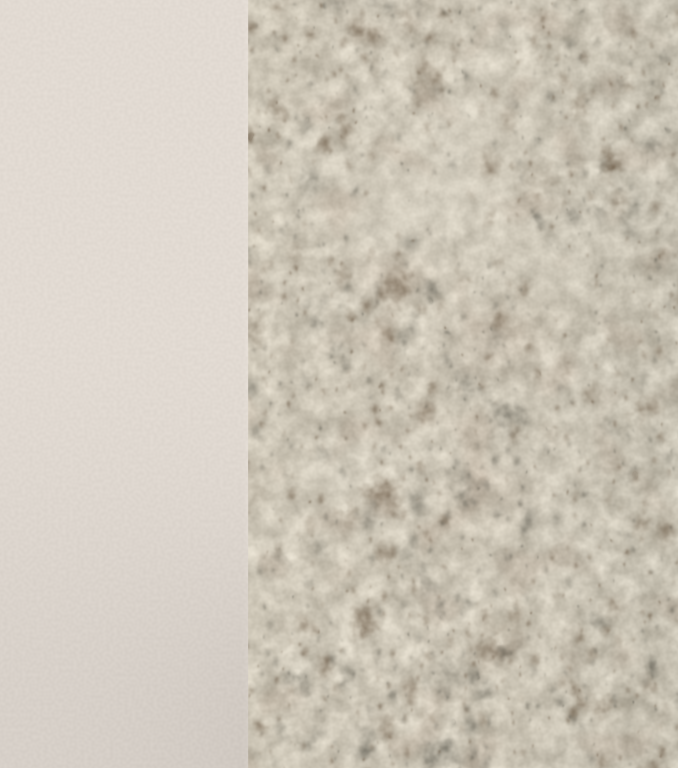
A WebGL 2 fragment shader for this texture:

```glsl
#version 300 es
precision highp float;
// A smooth warm-white panel beside a slab of speckled cream granite.

#define PANEL_EDGE 0.366    // fraction of the canvas width
#define MOTTLE_SCALE 30.0   // cloudy stone cells per canvas height
#define MOTTLE_GAIN 0.20
#define FLECK_SCALE 12.0    // largest mineral cells per canvas height
#define FLECK_GAIN 0.50
#define WARP 0.22           // fleck raggedness, in cells
#define GRAIN_SCALE 210.0
#define GRAIN_GAIN 0.022

uniform vec2 u_resolution;
out vec4 fragColor;

const vec3 CREAM = vec3(0.798, 0.770, 0.708);
const vec3 PALE  = vec3(0.842, 0.818, 0.760);
const vec3 TAUPE = vec3(0.715, 0.660, 0.595);
const vec3 BROWN = vec3(0.390, 0.315, 0.235);
const vec3 SLATE = vec3(0.400, 0.390, 0.350);

vec2 hash2(vec2 cell) {
  uvec2 q = uvec2(ivec2(cell) + 4096) * uvec2(1597334673u, 3812015801u);
  uint n = (q.x ^ q.y) * 1597334673u;
  n = (n ^ (n >> 15u)) * 2246822519u;
  n ^= n >> 13u;
  return vec2(float(n & 65535u), float(n >> 16u)) / 65535.0;
}

float gradDot(vec2 cell, vec2 offset) {
  float angle = 6.28318 * hash2(cell).x;
  return dot(vec2(cos(angle), sin(angle)), offset);
}

float gradientNoise(vec2 p) {
  vec2 i = floor(p), f = fract(p);
  vec2 w = f * f * f * (f * (f * 6.0 - 15.0) + 10.0);
  vec2 e = vec2(1.0, 0.0);
  return mix(mix(gradDot(i, f), gradDot(i + e, f - e), w.x),
             mix(gradDot(i + e.yx, f - e.yx), gradDot(i + 1.0, f - 1.0), w.x), w.y);
}

float fbm(vec2 p) {
  float sum = 0.0, amp = 0.6;
  for (int k = 0; k < 3; k++) {
    sum += amp * gradientNoise(p);
    p = mat2(1.6, 1.2, -1.2, 1.6) * p + 17.3;
    amp *= 0.62;
  }
  return sum;
}

float glow(vec2 p, vec2 centre, vec2 radius) {
  vec2 d = (p - centre) / radius;
  return exp(-dot(d, d));
}

// Soft blobs scattered on a jittered grid: x = brown cover, y = slate cover.
vec2 flecks(vec2 p, float density, float seed) {
  vec2 home = floor(p), cover = vec2(0.0);
  for (int j = -1; j <= 1; j++)
    for (int i = -1; i <= 1; i++) {
      vec2 cell = home + vec2(i, j);
      vec2 jitter = hash2(cell + seed);
      vec2 trait = hash2(cell + seed + 311.0);
      float radius = mix(0.13, 0.28, trait.x);
      float blob = glow(p, cell + jitter, radius * vec2(0.9, 1.15));
      float present = smoothstep(1.0 - density, 1.25 - density, trait.y);
      float slate = step(0.5, fract(trait.x * 7.0 + trait.y * 3.0));
      cover += blob * present * vec2(1.0 - slate, slate);
    }
  return cover;
}

vec3 granite(vec2 p) {
  // Broad zones: clear pale fields above the middle, busier top and base.
  float calm = glow(p, vec2(0.53, 0.74), vec2(0.12, 0.06))
             + 0.7 * glow(p, vec2(0.65, 0.83), vec2(0.09, 0.06))
             + 0.6 * glow(p, vec2(0.70, 0.65), vec2(0.09, 0.05))
             + 0.5 * glow(p, vec2(0.40, 0.37), vec2(0.10, 0.06));
  float busy = glow(p, vec2(0.64, 0.14), vec2(0.17, 0.08))
             + 0.7 * glow(p, vec2(0.83, 0.91), vec2(0.12, 0.08))
             + 0.6 * glow(p, vec2(0.47, 0.92), vec2(0.10, 0.08))
             + 0.7 * glow(p, vec2(0.50, 0.50), vec2(0.10, 0.06))
             + 0.5 * glow(p, vec2(0.80, 0.39), vec2(0.08, 0.05));
  float rosy = glow(p, vec2(0.51, 0.64), vec2(0.05, 0.03))
             + glow(p, vec2(0.65, 0.56), vec2(0.06, 0.04))
             + 0.7 * glow(p, vec2(0.64, 0.36), vec2(0.06, 0.04));
  calm = min(calm, 1.0);
  float density = clamp(0.42 - 0.22 * calm + 0.22 * busy, 0.0, 1.0);

  // Cloudy body of the stone.
  float cloud = gradientNoise(p * 9.0 + 5.0);
  float mottle = fbm(p * MOTTLE_SCALE);
  vec3 stone = mix(CREAM, PALE, clamp(0.22 + 0.55 * calm + 0.6 * cloud, 0.0, 1.0));
  float stain = smoothstep(0.08, 0.5, gradientNoise(p * 17.0 + 41.0) - 0.15 * calm);
  stone = mix(stone, TAUPE, min(0.40 * stain + 0.38 * rosy, 0.7));
  stone += MOTTLE_GAIN * (1.0 - 0.4 * calm) * mottle;
  stone -= vec3(0.026, 0.022, 0.020) * smoothstep(0.60, 0.88, p.x);

  // Mineral flecks at four sizes; the warp shrinks with the cells.
  vec2 warp = WARP * vec2(fbm(p * 32.0 + 9.0), fbm(p * 32.0 + 63.0));
  float scale = FLECK_SCALE, gain = FLECK_GAIN;
  for (int k = 0; k < 4; k++) {
    float share = density * (k == 0 ? 0.75 : 1.0);
    vec2 cover = flecks(p * scale + warp * (k == 0 ? 1.6 : 1.0), share, 57.0 * float(k) + 23.0);
    cover = gain * min(cover, 1.0) * clamp(0.8 - 1.6 * mottle, 0.15, 1.4);
    stone = mix(stone, BROWN, min(cover.x, 0.85));
    stone = mix(stone, SLATE, min(cover.y, 0.85));
    scale *= 1.75;
    gain *= 0.82;
  }
  return stone;
}

vec3 panel(vec2 p, float across) {
  vec3 tone = mix(vec3(0.842, 0.814, 0.785), vec3(0.884, 0.855, 0.824), smoothstep(0.0, 0.6, p.y));
  tone -= 0.030 * across * across * (1.0 - smoothstep(0.0, 0.4, p.y));
  return tone + 0.012 * smoothstep(0.975, 1.0, across);
}

void main() {
  vec2 p = gl_FragCoord.xy / u_resolution.y;
  float edge = PANEL_EDGE * u_resolution.x / u_resolution.y;
  float pixel = 0.7 / u_resolution.y;
  float onStone = smoothstep(edge - pixel, edge + pixel, p.x);

  vec3 colour = mix(panel(p, clamp(p.x / edge, 0.0, 1.0)), granite(p), onStone);
  colour += GRAIN_GAIN * gradientNoise(p * GRAIN_SCALE);
  fragColor = vec4(clamp(colour, 0.0, 1.0), 1.0);
}
```
